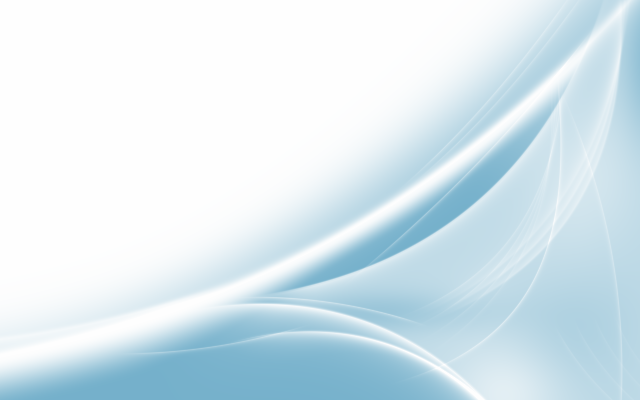
Give the GLSL for this background, as a Shadertoy shader.

```glsl
// Draws translucent blue veils and glowing white arcs sweeping up to the right.

const vec3 WHITE = vec3(0.995);
const vec3 DEEP_BLUE = vec3(0.43, 0.675, 0.785);

// Parabolic arc from a to b: x = signed distance (left is positive), y = place along it
vec2 arc(vec2 p, vec2 a, vec2 b, float bulge, float skew) {
    float len = length(b - a);
    vec2 along = (b - a) / len;
    vec2 q = vec2(dot(p - a, along), dot(p - a, vec2(-along.y, along.x)));
    float u = q.x / len;
    float k = 2.0 * u - 1.0;
    float v = bulge * (1.0 - k * k) * (1.0 + skew * k);
    float slope = bulge * (2.0 * skew * (1.0 - k * k) - 4.0 * k * (1.0 + skew * k)) / len;
    return vec2((q.y - v) / sqrt(1.0 + slope * slope), u);
}

// Light with a crisp side (d > 0) and a trailing side (d < 0)
float sheet(float d, float crisp, float tail) {
    crisp = max(crisp, 0.8 / iResolution.y);
    return d > 0.0 ? exp(-d * d / (crisp * crisp)) : exp(d / tail);
}

float fadeEnds(float u) {
    return smoothstep(0.0, 0.25, u) * smoothstep(1.0, 0.8, u);
}

// Fine strand that fades at both ends
float strand(vec2 p, vec2 a, vec2 b, float bulge, float skew) {
    vec2 s = arc(p, a, b, bulge, skew);
    return sheet(s.x, 0.002, 0.004) * fadeEnds(s.y);
}

// Strands whose two ends spread by fixed steps
float fan(vec2 p, vec2 a, vec2 b, vec2 stepA, vec2 stepB, float bulge, int count) {
    float light = 0.0;
    for (int i = 0; i < count; i++) {
        float k = float(i);
        light += strand(p, a + stepA * k, b + stepB * k, bulge, -0.1) / (1.0 + 0.3 * k);
    }
    return light;
}

float blob(vec2 p, vec2 center, vec2 size) {
    vec2 q = (p - center) / size;
    return exp(-dot(q, q));
}

// Signed distance to the main ribbon, positive above
float ribbon(vec2 p) {
    float x = p.x;
    float y = 0.108 + x * (0.206 + x * (0.1135 + x * 0.0725));
    float slope = 0.206 + x * (0.227 + x * 0.2175);
    return (p.y - y) / sqrt(1.0 + slope * slope);
}

// Tone runs from 0 (white) to 1 (deep blue)
float backdrop(vec2 p, float d) {
    float reach = mix(0.085, 0.14, smoothstep(0.2, 1.4, p.x));
    float above = mix(0.2, 0.56, smoothstep(0.0, 1.2, p.x)) * exp(-d * d / (reach * reach));
    float ramp = mix(0.13, 0.06, smoothstep(0.3, 0.9, p.x));
    float below = mix(0.95, 0.6, smoothstep(1.15, 1.5, p.x)) * smoothstep(-0.01, ramp, -d);
    return mix(below, above, smoothstep(-0.01, 0.012, d));
}

float veilTone(vec2 p) {
    float tone = 0.42 + 0.025 * sin(9.0 * p.x - 5.0 * p.y + sin(6.0 * p.y));
    tone += 0.25 * blob(p, vec2(0.95, 0.22), vec2(0.25, 0.05));
    tone += 0.12 * blob(p, vec2(1.42, 0.18), vec2(0.16, 0.14));
    tone += 0.38 * blob(p, vec2(1.63, 0.86), vec2(0.07, 0.22));
    tone -= 0.12 * blob(p, vec2(1.44, 0.58), vec2(0.13, 0.18));
    return tone - 0.22 * blob(p, vec2(1.27, 0.02), vec2(0.13, 0.12));
}

void mainImage(out vec4 fragColor, in vec2 fragCoord) {
    vec2 p = fragCoord / iResolution.y;
    p.x *= 1.6 * iResolution.y / iResolution.x;
    float d = ribbon(p);
    float tone = backdrop(p, d);

    vec2 crest = arc(p, vec2(0.625, 0.256), vec2(1.51, 1.0), -0.183, 0.0);
    vec2 upper = arc(p, vec2(0.46, 0.22), vec2(1.22, -0.01), 0.108, 0.05);
    vec2 lower = arc(p, vec2(0.5, 0.12), vec2(1.215, -0.01), 0.108, 0.05);

    // Pale sheets hanging under the two lower arcs
    float overUpper = smoothstep(-0.004, 0.004, upper.x);
    float sheets = 0.6 * sheet(upper.x, 0.002, 0.06) * smoothstep(-0.05, 0.3, upper.y);
    sheets = max(sheets, 0.5 * sheet(lower.x, 0.003, 0.035) * smoothstep(0.0, 0.35, lower.y));
    tone *= 1.0 - sheets;

    // Right veil, bounded by the crest and the upper arc
    float veil = smoothstep(0.004, -0.004, crest.x) * overUpper * smoothstep(0.58, 0.8, p.x);
    tone = mix(tone, veilTone(p), veil);

    // Bright edges of the veil and lower arcs
    float light = 0.6 * sheet(crest.x, 0.003, 0.016) * smoothstep(0.0, 0.15, crest.y) * smoothstep(1.1, 0.6, crest.y);
    light += 0.85 * sheet(upper.x, 0.004, 0.012) * smoothstep(0.0, 0.3, upper.y);
    light += 0.9 * sheet(lower.x, 0.004, 0.009) * smoothstep(0.05, 0.6, lower.y);

    // Broad arcs sweeping down the right side
    for (int i = 0; i < 3; i++) {
        float k = float(i);
        vec2 sweep = arc(p, vec2(1.05 - 0.03 * k, 0.19), vec2(1.55 + 0.012 * k, 1.02), -0.18 + 0.012 * k, -0.1);
        float fade = smoothstep(0.0, 0.3, sweep.y) * smoothstep(1.1, 0.75, sweep.y);
        light += (0.42 - 0.1 * k) * sheet(-sweep.x, 0.004, 0.017) * fade;
    }

    // Fine strands
    light += 0.5 * strand(p, vec2(0.96, 0.035), vec2(1.39, 0.85), -0.205, -0.25);
    light += 0.3 * strand(p, vec2(1.39, 0.8), vec2(1.54, -0.15), 0.07, 0.0);
    light += 0.4 * strand(p, vec2(0.58, 0.255), vec2(1.08, 0.18), 0.025, 0.0);
    light += 0.3 * strand(p, vec2(0.28, 0.115), vec2(0.78, 0.19), -0.02, 0.0);
    light += 0.3 * strand(p, vec2(0.84, 0.27), vec2(1.5, 0.95), -0.03, 0.0);
    light += 0.22 * fan(p, vec2(0.98, 0.2), vec2(1.41, 0.83), vec2(0.02, -0.035), vec2(-0.012, 0.0), -0.13, 4);
    light += 0.3 * fan(p, vec2(0.98, 0.51), vec2(1.46, 1.06), vec2(0.04, 0.02), vec2(0.03, 0.0), -0.025, 2);
    light += 0.12 * fan(p, vec2(1.38, 0.2), vec2(1.6, -0.06), vec2(0.05, 0.01), vec2(0.03, 0.02), -0.02, 4);

    // Main ribbon and the faint second ribbon at the left
    light += sheet(d, 0.016, 0.022) * mix(1.0, 0.65, smoothstep(1.3, 1.55, p.x));
    vec2 side = arc(p, vec2(-0.1, 0.14), vec2(0.6, 0.3), -0.025, 0.0);
    light += 0.6 * sheet(side.x, 0.008, 0.02) * smoothstep(1.0, 0.7, side.y);

    tone *= 1.0 - clamp(light, 0.0, 1.0);
    fragColor = vec4(mix(WHITE, DEEP_BLUE, clamp(tone, 0.0, 1.0)), 1.0);
}
```
